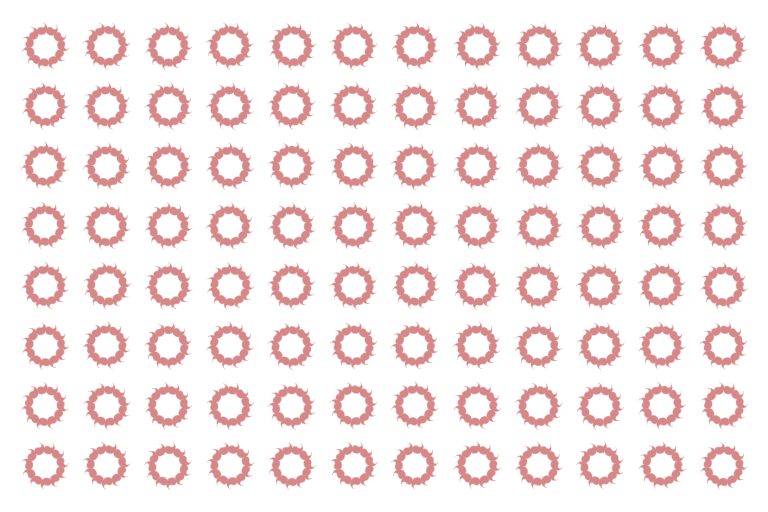
Reproduce this pattern procedurally as a Shadertoy shader.

```glsl
// A 12 by 8 grid of dusty pink wreaths on white, each made of eleven comma petals.
// A petal is a half disc plus a round head minus a round bite; polar repetition
// makes the wreath, and a hash gives each wreath its own turn and small offset.

const float TAU = 6.2831853;
const vec2 GRID = vec2(12.0, 8.0);
const vec2 PITCH = vec2(0.1205, 0.117);   // in canvas heights
const vec2 GRID_SHIFT = vec2(0.0008, 0.0);
const float PETALS = 11.0;
const float RING_RADIUS = 0.0354;
const float PETAL_RADIUS = 0.0119;
const float HEAD_SHARE = 0.62;            // head radius over petal radius
const float PETAL_TILT = 0.55;
const float JITTER = 0.0018;
const float EDGE_PIXELS = 0.9;
const vec3 PAPER = vec3(1.0);
const vec3 PINK = vec3(0.835, 0.535, 0.53);

vec3 hash3(vec2 cell) {
    vec3 p = fract(cell.xyx * vec3(0.1031, 0.1030, 0.0973));
    p += dot(p, p.yxz + 33.33);
    return fract((p.xxy + p.yzz) * p.zyx);
}

vec2 rotate(vec2 p, float angle) {
    float c = cos(angle), s = sin(angle);
    return vec2(c * p.x - s * p.y, s * p.x + c * p.y);
}

float disc(vec2 p, vec2 centre, float radius) {
    return length(p - centre) - radius;
}

// Comma with its head at -y, its tip at +y and its convex back at +x.
float comma(vec2 p, float radius) {
    float head = HEAD_SHARE * radius;
    float bite = radius - head;
    float back = max(disc(p, vec2(0.0), radius), -p.x);
    float tail = max(back, -disc(p, vec2(0.0, head), bite));
    return min(tail, disc(p, vec2(0.0, -bite), head));
}

// Nearest petal: the sector under the point and both its neighbours.
float wreath(vec2 p, float turn) {
    float stepAngle = TAU / PETALS;
    float sector = floor((atan(p.y, p.x) - turn) / stepAngle + 0.5);
    float d = 1.0;
    for (int i = -1; i <= 1; i++) {
        float angle = (sector + float(i)) * stepAngle + turn;
        vec2 q = rotate(p, -angle) - vec2(RING_RADIUS, 0.0);
        q = rotate(q, PETAL_TILT);
        // The tip leans clockwise and curls outward, flame-like
        d = min(d, comma(vec2(-q.y, q.x), PETAL_RADIUS));
    }
    return d;
}

void mainImage(out vec4 fragColor, in vec2 fragCoord) {
    vec2 uv = (fragCoord - 0.5 * iResolution.xy) / iResolution.y - GRID_SHIFT;
    float edge = EDGE_PIXELS / iResolution.y;

    // Grid cell, and the point measured from its centre
    vec2 gridPos = uv / PITCH + 0.5 * GRID;
    vec2 cell = clamp(floor(gridPos), vec2(0.0), GRID - 1.0);
    vec2 local = (gridPos - cell - 0.5) * PITCH;

    // Variation between wreaths
    vec3 rnd = hash3(cell + 3.7);
    local -= (rnd.xy - 0.5) * JITTER;

    // Smooth-edged fill
    float d = wreath(local, rnd.z * TAU);
    float ink = 1.0 - smoothstep(-edge, edge, d);
    fragColor = vec4(mix(PAPER, PINK, ink), 1.0);
}
```
